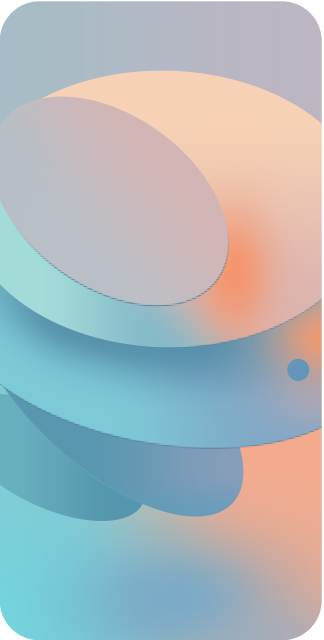
A Shadertoy shader for this background:

```glsl
// Tilted pastel discs and petals with an orange glow on a rounded card.

// Signed distance (approximate) to an ellipse sheared vertically by slope.
float ellipse(vec2 p, vec2 center, vec2 radius, float slope) {
    vec2 q = p - center;
    vec2 e = vec2(q.x, q.y - slope * q.x) / radius;
    float k = max(length(e), 1e-3);
    vec2 grad = vec2(e.x / radius.x - slope * e.y / radius.y, e.y / radius.y) / k;
    return (k - 1.0) / length(grad);
}

float roundedBox(vec2 p, vec2 halfSize, float r) {
    vec2 q = abs(p) - halfSize + r;
    return length(max(q, 0.0)) + min(max(q.x, q.y), 0.0) - r;
}

// Soft elliptical spot of light.
float glow(vec2 p, vec2 center, vec2 radius) {
    vec2 q = (p - center) / radius;
    return exp(-dot(q, q));
}

float fill(float d) {
    return clamp(0.5 - d * iResolution.x, 0.0, 1.0);
}

// Hairline on an edge, broken into dashes at equal steps of height.
float dashedRim(float d, float y) {
    float t = d / 0.0028;
    float dash = smoothstep(0.15, 0.35, abs(fract(y / 0.0072) - 0.5));
    return exp(-t * t) * mix(0.25, 1.0, dash);
}

vec3 backdrop(vec2 p) {
    vec3 sky = mix(vec3(0.65, 0.74, 0.78), vec3(0.74, 0.71, 0.76), smoothstep(-0.1, 1.0, p.x));
    vec3 ground = mix(vec3(0.50, 0.80, 0.84), vec3(0.95, 0.67, 0.56),
                      smoothstep(0.15, 0.78, p.x + 0.25 * (p.y - 0.4)));
    ground = mix(ground, vec3(0.45, 0.85, 0.87), 0.9 * glow(p, vec2(0.0, 0.08), vec2(0.38, 0.25)));
    ground = mix(ground, vec3(0.46, 0.66, 0.78), 0.95 * glow(p, vec2(0.55, 0.12), vec2(0.34, 0.20)));
    ground = mix(ground, vec3(0.58, 0.68, 0.77), 0.7 * glow(p, vec2(0.85, -0.03), vec2(0.3, 0.14)));
    return mix(ground, sky, smoothstep(0.8, 1.2, p.y));
}

vec3 petalColor(vec2 p) {
    vec3 c = mix(vec3(0.35, 0.59, 0.69), vec3(0.53, 0.62, 0.73), smoothstep(0.25, 0.75, p.x));
    return mix(c, vec3(0.37, 0.61, 0.73), smoothstep(0.52, 0.38, p.y) * 0.7);
}

vec3 lowerDiscColor(vec2 p, float upperEdge) {
    vec3 c = mix(vec3(0.49, 0.79, 0.84), vec3(0.50, 0.66, 0.78), smoothstep(0.3, 0.85, p.x));
    c = mix(c, vec3(0.43, 0.61, 0.74), 0.6 * glow(p, vec2(0.70, 0.83), vec2(0.25, 0.08)));
    c = mix(c, vec3(0.70, 0.66, 0.72), 0.7 * glow(p, vec2(1.0, 0.74), vec2(0.18, 0.1)));
    // Shadow cast by the upper disc
    float depth = max(upperEdge, 0.0) / 0.095;
    float shade = exp(-depth * depth) * smoothstep(-0.2, 0.2, p.x) * smoothstep(1.05, 0.6, p.x);
    c = mix(c, vec3(0.33, 0.55, 0.66), 0.9 * shade);
    return mix(c, vec3(0.97, 0.60, 0.42), 0.95 * glow(p, vec2(1.02, 0.93), vec2(0.18, 0.13)));
}

vec3 upperDiscColor(vec2 p) {
    vec3 warm = mix(vec3(0.86, 0.71, 0.69), vec3(0.97, 0.82, 0.71), smoothstep(1.0, 1.65, p.y));
    vec3 cool = mix(vec3(0.64, 0.86, 0.85), vec3(0.52, 0.73, 0.79), smoothstep(0.1, 0.5, p.x));
    vec3 c = mix(cool, warm, smoothstep(-0.12, 0.14, dot(p, vec2(0.675, 0.74)) - 1.117));
    return mix(c, vec3(0.97, 0.57, 0.40), 0.9 * glow(p, vec2(0.725, 1.13), vec2(0.11, 0.19)));
}

vec3 innerDiscColor(vec2 p) {
    vec3 c = mix(vec3(0.73, 0.75, 0.78), vec3(0.83, 0.71, 0.71),
                 smoothstep(0.1, 0.65, p.x + 0.8 * (p.y - 1.35)));
    return mix(c, vec3(0.70, 0.74, 0.77), 0.5 * glow(p, vec2(0.0, 1.45), vec2(0.15, 0.25)));
}

void mainImage(out vec4 fragColor, in vec2 fragCoord) {
    vec2 p = fragCoord / iResolution.xy * vec2(1.0, 1.969);
    vec3 color = backdrop(p);
    vec3 rimColor = vec3(0.30, 0.46, 0.57);

    float leftPetal = ellipse(p, vec2(0.154, 0.5615), vec2(0.295, 0.164), -0.36);
    float rightPetal = ellipse(p, vec2(0.333, 0.773), vec2(0.418, 0.299), -0.611);
    float lowerDisc = ellipse(p, vec2(0.5, 0.944), vec2(0.654, 0.3436), -0.129);
    float upperDisc = ellipse(p, vec2(0.513, 1.326), vec2(0.6205, 0.4256), -0.015);
    float innerDisc = ellipse(p, vec2(0.338, 1.35), vec2(0.367, 0.295), -0.351);

    // Petals
    vec3 teal = mix(vec3(0.41, 0.69, 0.75), vec3(0.33, 0.59, 0.68), smoothstep(0.0, 0.38, p.x));
    color = mix(color, teal, fill(leftPetal));
    color = mix(color, petalColor(p), fill(rightPetal));
    color = mix(color, vec3(0.45, 0.67, 0.77), 0.5 * dashedRim(rightPetal, p.y) * smoothstep(0.5, 0.3, p.x));

    // Lower disc and its dot
    color = mix(color, lowerDiscColor(p, upperDisc), fill(lowerDisc));
    color = mix(color, rimColor, 0.6 * dashedRim(lowerDisc, p.y) * smoothstep(0.9, 0.7, p.y));
    color = mix(color, vec3(0.39, 0.59, 0.73), fill(length(p - vec2(0.9205, 0.831)) - 0.034));

    // Upper disc and its inner face
    color = mix(color, upperDiscColor(p), fill(upperDisc));
    color = mix(color, rimColor, 0.5 * dashedRim(upperDisc, p.y) * smoothstep(0.4, 0.7, p.x) * smoothstep(1.2, 0.98, p.y));
    color = mix(color, innerDiscColor(p), fill(innerDisc));
    color = mix(color, rimColor, 0.75 * dashedRim(innerDisc, p.y) * smoothstep(1.3, 1.1, p.y));

    // Rounded card on white
    float card = roundedBox(p - vec2(0.496, 0.982), vec2(0.497, 0.983), 0.123);
    fragColor = vec4(mix(vec3(1.0), color, fill(card)), 1.0);
}
```
